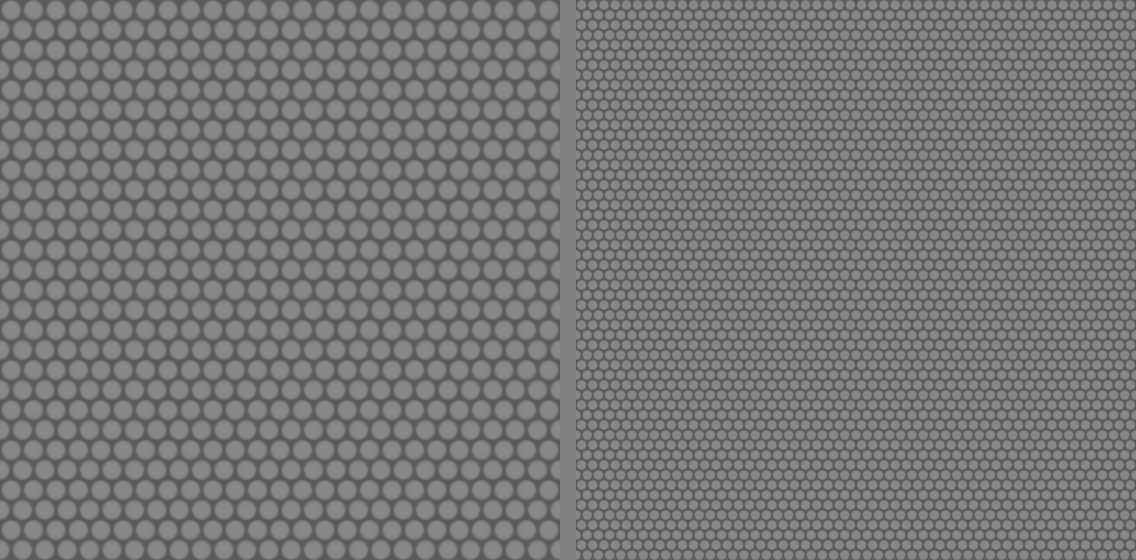
Left: one tile. Right: repeated 2 by 2.
Give the GLSL for this pattern, as a Shadertoy shader.

```glsl
// Soft grey discs packed in staggered rows over a darker ground.
// Each pixel finds its nearest disc centre, then a radial profile shades
// a shallow dome, a blurred rim and the gap. Whole counts make it tile.

const float TAU = 6.2831853;
const vec2 GRID = vec2(25.0, 28.0);   // discs across, rows down (even)
const float RIM_INNER = 0.32;         // radii in units of disc spacing
const float RIM_OUTER = 0.525;
const float DISC_TONE = 0.537;
const float GAP_TONE = 0.35;
const float DOME_FALLOFF = 0.10;
const float GRAIN = 0.002;

// Distance to the nearest disc centre, in units of disc spacing.
float discDistance(vec2 uv, vec2 grid) {
    vec2 p = uv * grid;
    float row = floor(p.y);
    float nearest = 1e3;
    for (int i = -1; i <= 1; i++) {
        float r = row + float(i);
        float stagger = 0.5 * mod(r, 2.0);
        float dx = fract(p.x - stagger + 0.5) - 0.5;
        float dy = (p.y - r - 0.5) * grid.x / grid.y;
        nearest = min(nearest, length(vec2(dx, dy)));
    }
    return nearest;
}

// Layered sines with whole frequencies, so the grain wraps.
float wrappedGrain(vec2 uv) {
    vec2 a = TAU * uv;
    float coarse = sin(17.0 * a.x + 2.0 * sin(11.0 * a.y));
    float fine = sin(61.0 * a.y + 2.0 * sin(43.0 * a.x));
    return 0.5 * (coarse + fine);
}

// Domed disc fading through a soft rim into the gap.
float discTone(float d) {
    float dome = DISC_TONE - DOME_FALLOFF * d * d;
    return mix(dome, GAP_TONE, smoothstep(RIM_INNER, RIM_OUTER, d));
}

void mainImage(out vec4 fragColor, in vec2 fragCoord) {
    vec2 uv = fragCoord / iResolution.xy;
    float tone = discTone(discDistance(uv, GRID));
    tone += GRAIN * wrappedGrain(uv);
    fragColor = vec4(vec3(tone), 1.0);
}
```
